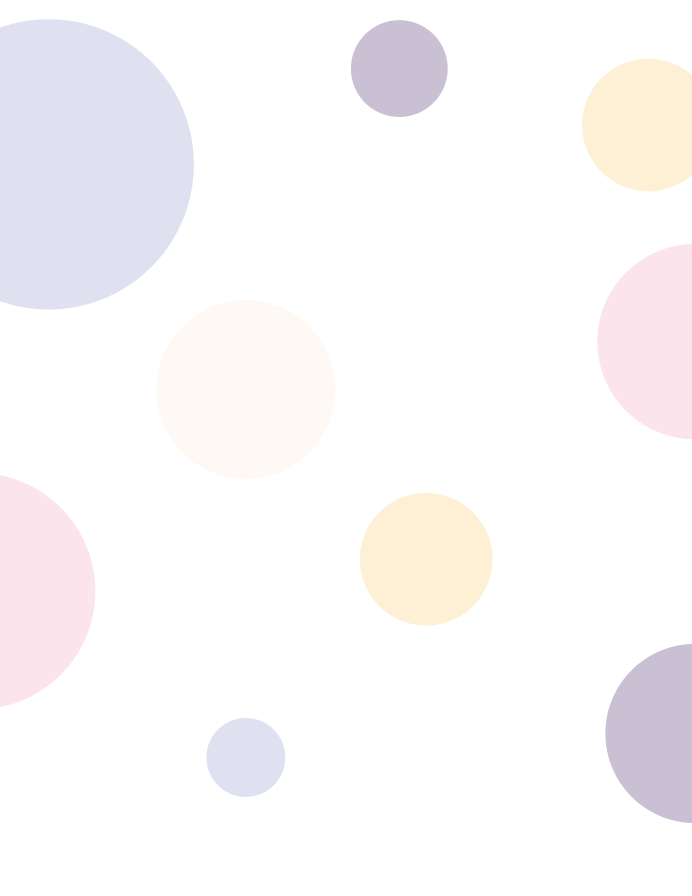
A Shadertoy shader for this background:

```glsl
// Soft pastel discs scattered over a white sheet, some cut by its sides.
// Discs sit on staggered rows that tighten downwards; a sine wave nudges
// each one, and a repeating palette tints it. Lengths are canvas heights.

#define DISCS 9
#define TOP_ROW_Y 0.87
#define ROW_GAP 0.30
#define ROW_TIGHTEN 0.022
#define TOP_LANE vec2(0.09, 0.32)
#define EVEN_LANE vec2(0.01, 0.43)
#define ODD_LANE vec2(0.31, 0.43)
#define NUDGE vec2(0.04, 0.06)
#define PAPER vec3(1.0)

const vec3 LAVENDER = vec3(0.873, 0.880, 0.941);
const vec3 MAUVE    = vec3(0.788, 0.753, 0.827);
const vec3 CREAM    = vec3(0.992, 0.943, 0.831);
const vec3 PEACH    = vec3(1.000, 0.977, 0.961);
const vec3 PINK     = vec3(0.988, 0.894, 0.925);

const vec3 PALETTE[7] = vec3[7](LAVENDER, MAUVE, CREAM, PEACH, PINK, PINK, CREAM);
const float RADII[DISCS] = float[DISCS](0.162, 0.054, 0.074, 0.100, 0.109,
                                        0.132, 0.074, 0.044, 0.100);

// Three discs in the top row, two in each row below.
vec2 discCentre(int i) {
    int row = i < 3 ? 0 : (i - 1) / 2;
    int column = i < 3 ? i : (i - 1) % 2;
    float r = float(row);
    float c = float(column);

    // Lane: x of the first disc, then the step to the next.
    vec2 lane = row == 0 ? TOP_LANE : (row % 2 == 0 ? EVEN_LANE : ODD_LANE);
    vec2 centre = vec2(lane.x + c * lane.y,
                       TOP_ROW_Y - ROW_GAP * r + ROW_TIGHTEN * r * r);

    // The vertical nudge fades in the tighter lower rows.
    float wave = sin(2.2 * c - 1.1);
    return centre + wave * NUDGE * vec2(1.0, 1.0 / (1.0 + r));
}

// Antialiased disc coverage, one pixel wide at the rim.
float discMask(vec2 p, vec2 centre, float radius, float pixel) {
    return clamp(0.5 - (length(p - centre) - radius) / pixel, 0.0, 1.0);
}

void mainImage(out vec4 fragColor, in vec2 fragCoord) {
    float pixel = 1.0 / iResolution.y;
    vec2 p = fragCoord * pixel;

    vec3 colour = PAPER;
    for (int i = 0; i < DISCS; i++) {
        float mask = discMask(p, discCentre(i), RADII[i], pixel);
        colour = mix(colour, PALETTE[i % 7], mask);
    }
    fragColor = vec4(colour, 1.0);
}
```
